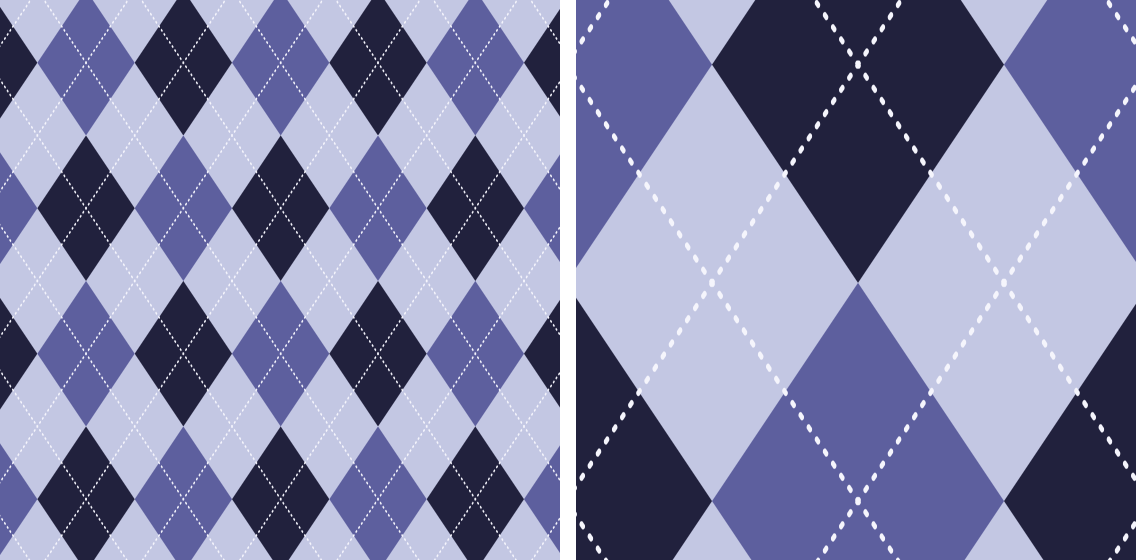
Left: the whole. Right: its middle third, enlarged.
A Shadertoy shader for this pattern:

```glsl
// Argyle: alternating violet and navy diamonds on lavender, crossed by dashed white stitching.

// Coverage of a signed distance, smoothed over about one pixel
float coverage(float dist) {
    float pixel = 1.0 / iResolution.y;
    return smoothstep(0.7 * pixel, -0.7 * pixel, dist);
}

// Offset from the nearest integer
float centered(float x) {
    return x - round(x);
}

// Rounded dashes; "across" and "along" are diagonal lattice coordinates
float stitches(float across, float along, float gradient) {
    float offLine = centered(across) / gradient;
    float offDash = centered(along * 18.0) / 18.0 * 0.1563;
    vec2 fromCore = vec2(max(abs(offDash) - 0.0009, 0.0), offLine);
    return coverage(length(fromCore) - 0.0014);
}

void mainImage(out vec4 fragColor, in vec2 fragCoord) {
    vec2 uv = fragCoord / iResolution.y;

    // Diamond lattice, with rows counted downward
    vec2 diamondSize = vec2(0.1738, 0.2598);
    vec2 lattice = vec2(uv.x - 0.1536, 0.888 - uv.y) / diamondSize;
    vec2 cell = round(lattice);
    vec2 local = abs(lattice - cell);
    float gradient = length(1.0 / diamondSize);

    // Diamonds alternate in colour like a checkerboard
    float parity = mod(cell.x + cell.y, 2.0);
    vec3 diamondColor = mix(vec3(0.365, 0.373, 0.62), vec3(0.13, 0.13, 0.24), parity);
    float diamond = coverage((local.x + local.y - 0.5) / gradient);
    vec3 color = mix(vec3(0.765, 0.78, 0.89), diamondColor, diamond);

    // Stitching runs along both diagonals through the diamond centres
    float rising = lattice.x + lattice.y;
    float falling = lattice.x - lattice.y;
    float thread = max(stitches(rising, falling, gradient),
                       stitches(falling, rising, gradient));
    color = mix(color, vec3(0.96, 0.96, 0.99), thread);

    fragColor = vec4(color, 1.0);
}
```
